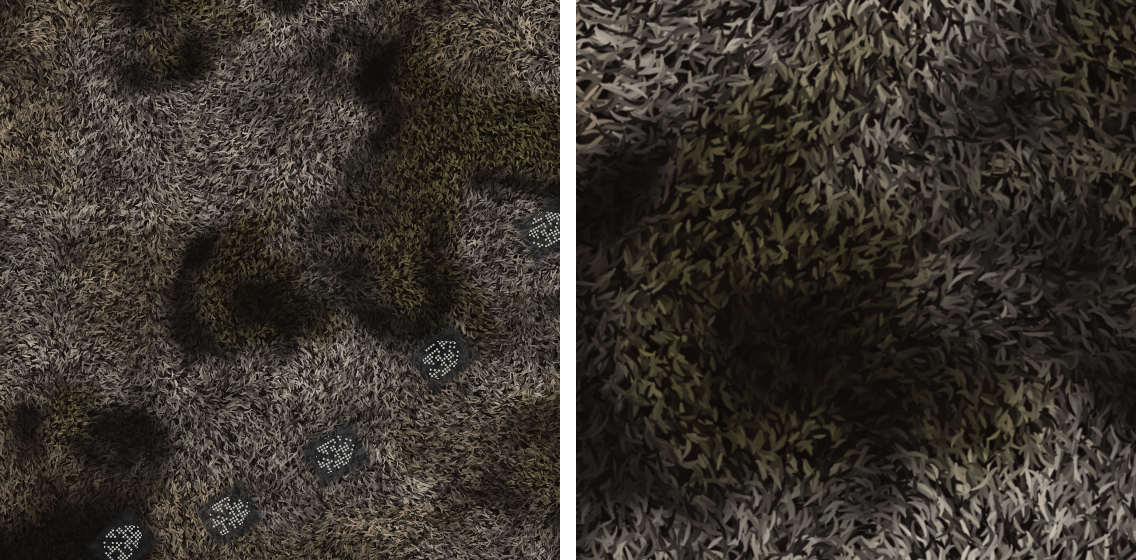
Left, the full canvas; right, a detail of the centre.
A Shadertoy shader for this texture:

```glsl
// Dry scrubland from above: a tangle of pale twigs and brown grass, olive
// bushes with deep shadows, and a few tilted slate patches with white specks.
// Layers of short bent strokes follow a flow field; slow noise sets tint and light.

#define LAYERS 9
#define CELLS 50.0
#define STROKE_WIDTH 0.12
#define TONE_POWER 1.15
#define BUSH_LEVEL 0.65
#define SHADOW_DEPTH 0.85
#define SUNLIGHT 1.12
#define PATCHES 5
#define PATCH_SIZE 0.045
#define SPECK_CELLS 190.0

const vec3 SOIL = vec3(0.055, 0.042, 0.035);
const vec3 TWIG = vec3(0.59, 0.56, 0.52);
const vec3 GRASS = vec3(0.57, 0.50, 0.41);
const vec3 LEAF = vec3(0.50, 0.46, 0.27);
const vec3 SLATE = vec3(0.14, 0.145, 0.155);
const vec3 SPECK = vec3(0.74, 0.74, 0.72);

float hash(vec2 p) {
    return fract(sin(dot(p, vec2(127.1, 311.7))) * 43758.5453);
}

vec2 hash2(vec2 p) {
    return vec2(hash(p), hash(p + 37.3));
}

float noise(vec2 p) {
    vec2 i = floor(p), f = fract(p);
    f = f * f * (3.0 - 2.0 * f);
    return mix(mix(hash(i), hash(i + vec2(1, 0)), f.x),
               mix(hash(i + vec2(0, 1)), hash(i + vec2(1, 1)), f.x), f.y);
}

float fbm(vec2 p) {
    float sum = 0.0, gain = 0.533;
    for (int i = 0; i < 4; i++) {
        sum += gain * noise(p);
        p = p * 2.03 + 11.7;
        gain *= 0.5;
    }
    return sum;
}

mat2 rotation(float a) {
    float c = cos(a), s = sin(a);
    return mat2(c, -s, s, c);
}

float bushCover(vec2 uv) {
    return smoothstep(BUSH_LEVEL - 0.04, BUSH_LEVEL + 0.08, fbm(uv * 3.2 + 4.6));
}

// Coverage of one tapered, bent stroke lying along x
float strokeMask(vec2 p, float halfLength, float bend, float edge) {
    p.y += bend * (p.x * p.x - 0.1);
    float along = clamp(p.x, -halfLength, halfLength);
    float width = STROKE_WIDTH * (1.0 - 0.45 * abs(along) / halfLength);
    float d = length(p - vec2(along, 0.0)) - width;
    return 1.0 - smoothstep(-edge, edge, d);
}

// Slate squares strewn along a rising curve, each with a cluster of specks
vec3 addPatches(vec3 color, vec2 uv, float pixel) {
    for (int i = 0; i < PATCHES; i++) {
        float n = float(i);
        vec2 center = vec2(0.22 + 0.19 * n, 0.03 + 0.02 * n + 0.03 * n * n);
        vec2 p = rotation(0.5 + 0.3 * hash(vec2(n, 5.0))) * (uv - center);
        vec2 box = abs(p) - PATCH_SIZE * vec2(1.1, 0.9);
        float slate = 1.0 - smoothstep(-0.006, 0.006, max(box.x, box.y));
        color = mix(color, SLATE * (0.6 + 0.7 * noise(uv * 120.0)), 0.65 * slate);

        vec2 grid = p * SPECK_CELLS;
        vec2 cell = floor(grid);
        float edge = max(0.1, pixel * SPECK_CELLS * 0.6);
        float dotMask = 1.0 - smoothstep(0.36 - edge, 0.36 + edge, length(fract(grid) - 0.5));
        float ragged = length(p * vec2(1.0, 1.3)) + 0.015 * (noise(cell * 0.3) - 0.5);
        float cluster = step(ragged, PATCH_SIZE * 0.85) * step(0.42, hash(cell + n));
        color = mix(color, SPECK, dotMask * cluster);
    }
    return color;
}

void mainImage(out vec4 fragColor, in vec2 fragCoord) {
    vec2 uv = fragCoord / iResolution.y;
    float pixel = 1.0 / iResolution.y;

    // Slow fields: plant cover, light and direction of growth
    float bush = bushCover(uv);
    float shadow = bushCover(uv + vec2(0.07, 0.03)) * (1.0 - bush);
    float dryness = smoothstep(0.36, 0.62, fbm(uv * 3.7 + 21.0));
    float light = mix(0.18, SUNLIGHT, smoothstep(0.25, 0.42, fbm(uv * 4.5 + 8.0)));
    light *= (0.7 + 0.6 * noise(uv * 16.0)) * (1.0 - SHADOW_DEPTH * shadow);
    light *= 1.0 - 0.3 * bush;
    float flow = 6.28 * noise(uv * 5.0 + 3.0);

    vec3 color = SOIL * (0.8 + 0.8 * noise(uv * 90.0));

    // Tangle of strokes, painted layer over layer
    for (int layer = 0; layer < LAYERS; layer++) {
        float n = float(layer);
        float scale = CELLS + 5.0 * n;
        vec2 p = rotation(n * 0.8) * uv * scale + n * 17.3;
        float edge = max(0.07, 0.75 * pixel * scale);
        for (int y = -1; y <= 1; y++) {
            for (int x = -1; x <= 1; x++) {
                vec2 cell = floor(p) + vec2(x, y);
                vec2 place = hash2(cell + n * 7.1);
                vec2 look = hash2(cell + n * 3.7 + 91.0);
                vec2 q = p - cell - 0.5 - 0.7 * (place - 0.5);
                float angle = flow - n * 0.8 + 2.2 * (look.x - 0.5);
                float halfLength = mix(0.3 + 0.45 * place.x, 0.22, 0.8 * bush);
                float mask = strokeMask(rotation(angle) * q, halfLength, 1.4 * (place.y - 0.5), edge);

                float tone = pow(look.y, TONE_POWER) * light;
                vec3 plant = mix(TWIG, GRASS, clamp(dryness + 0.7 * (look.x - 0.5), 0.0, 1.0));
                plant = mix(plant, LEAF, bush * (0.6 + 0.4 * place.x));
                color = mix(color, mix(SOIL, plant, tone), mask);
            }
        }
    }

    fragColor = vec4(addPatches(color, uv, pixel), 1.0);
}
```
